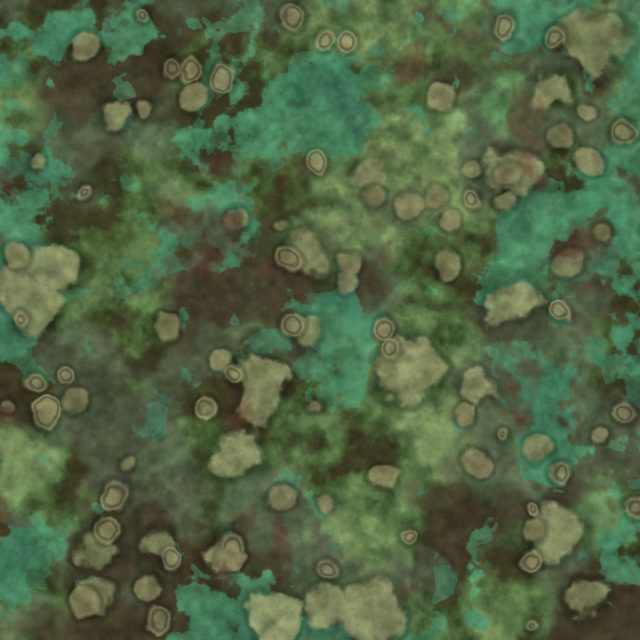
Write a three.js fragment shader that draws this texture.

```glsl
varying vec2 vUv;

float hash(vec2 p) {
  return fract(sin(dot(p, vec2(127.1, 311.7))) * 43758.5453);
}

float noise(vec2 p) {
  vec2 i = floor(p), f = fract(p);
  f = f * f * (3.0 - 2.0 * f);
  return mix(mix(hash(i), hash(i + vec2(1.0, 0.0)), f.x),
             mix(hash(i + vec2(0.0, 1.0)), hash(i + 1.0), f.x), f.y);
}

float fbm(vec2 p) {
  float sum = 0.0, amp = 0.53;
  for (int i = 0; i < 4; i++) {
    sum += amp * noise(p);
    p = mat2(1.6, 1.2, -1.2, 1.6) * p + 7.3;
    amp *= 0.5;
  }
  return sum;
}

// Depth inside the nearest scattered round colony, in cells; negative outside.
// The second value is a random tone for that colony.
vec2 colonies(vec2 p, float share) {
  vec2 cell = floor(p), best = vec2(-1.0, 0.5);
  for (int y = -1; y <= 1; y++) {
    for (int x = -1; x <= 1; x++) {
      vec2 id = cell + vec2(float(x), float(y));
      vec2 centre = id + 0.15 + 0.7 * vec2(hash(id + 3.1), hash(id + 8.7));
      float radius = mix(0.24, 0.54, hash(id + 14.3));
      float depth = radius - length(p - centre);
      if (hash(id + 21.9) < share && depth > best.x) best = vec2(depth, hash(id + 33.0));
    }
  }
  return best;
}

void main() {
  vec2 p = vUv;
  vec2 warp = vec2(fbm(p * 16.0 + 3.0), fbm(p * 16.0 + 31.0)) - 0.5;
  vec2 q = p + warp * 0.055;
  float grain = fbm(p * 38.0 + 5.0) - 0.5;
  float speck = fbm(p * 75.0 + 19.0) - 0.5;

  // Mossy ground from dark olive to mid green
  float moss = fbm(q * 7.0 + 11.0) + grain * 0.35;
  vec3 color = mix(vec3(0.24, 0.24, 0.14), vec3(0.27, 0.35, 0.19), smoothstep(0.34, 0.45, moss));
  color = mix(color, vec3(0.34, 0.44, 0.27), smoothstep(0.43, 0.55, moss));
  color = mix(color, vec3(0.44, 0.52, 0.33), smoothstep(0.56, 0.72, moss));
  color = mix(color, vec3(0.33, 0.38, 0.29), 0.7 * smoothstep(0.48, 0.62, fbm(q * 9.0 + 53.0)));

  // Soft pale green bloom
  vec2 bloom = colonies(q * 8.0 + 17.0, 0.2);
  color = mix(color, mix(vec3(0.34, 0.55, 0.34), vec3(0.49, 0.60, 0.39), bloom.y),
              0.8 * smoothstep(-0.08, 0.24, bloom.x + grain * 0.3));

  // Brown hollows
  float hollow = fbm(q * 5.5 + 71.0) + grain * 0.2;
  color = mix(color, vec3(0.24, 0.20, 0.14), 0.8 * smoothstep(0.54, 0.67, hollow));

  // Teal crust in ragged patches and small flakes
  float crust = fbm(q * 6.0 + 41.0) + grain * 0.3;
  float flakes = fbm(q * 24.0 + 90.0) + 0.5 * (crust - 0.5);
  float teal = max(smoothstep(0.56, 0.61, crust), 0.7 * smoothstep(0.62, 0.67, flakes));
  color = mix(color, mix(vec3(0.24, 0.48, 0.37), vec3(0.30, 0.54, 0.38), noise(q * 15.0)), 0.85 * teal);

  // Tan lichen, large merged lobes then small ringed discs
  vec2 lobes = colonies(q * 9.0 + 4.0, 0.23);
  float lobe = lobes.x + grain * 0.22;
  color *= 1.0 - 0.22 * smoothstep(-0.16, -0.02, lobe);
  color = mix(color, mix(vec3(0.46, 0.48, 0.33), vec3(0.55, 0.57, 0.40), lobes.y),
              0.9 * smoothstep(-0.02, 0.09, lobe));

  vec2 discs = colonies((p + warp * 0.025) * 21.0 + 60.0, 0.17);
  float disc = discs.x + grain * 0.25;
  vec3 discColor = mix(vec3(0.48, 0.47, 0.33), vec3(0.58, 0.57, 0.41), discs.y);
  float ring = smoothstep(0.08, 0.15, disc) * (1.0 - smoothstep(0.17, 0.26, disc));
  discColor *= 1.0 - 0.3 * ring * step(0.5, discs.y);
  color *= 1.0 - 0.2 * smoothstep(-0.2, -0.03, disc);
  color = mix(color, discColor, 0.85 * smoothstep(-0.03, 0.12, disc));

  // Rusty stains and fine mottling
  float rust = smoothstep(0.64, 0.74, fbm(q * 11.0 + 130.0));
  color = mix(color, vec3(0.34, 0.22, 0.17), 0.5 * rust);
  color *= 1.0 + 0.45 * grain + 0.4 * speck;
  color += vec3(0.04, -0.01, 0.03) * (fbm(p * 30.0 + 150.0) - 0.5);

  gl_FragColor = vec4(color, 1.0);
}
```
